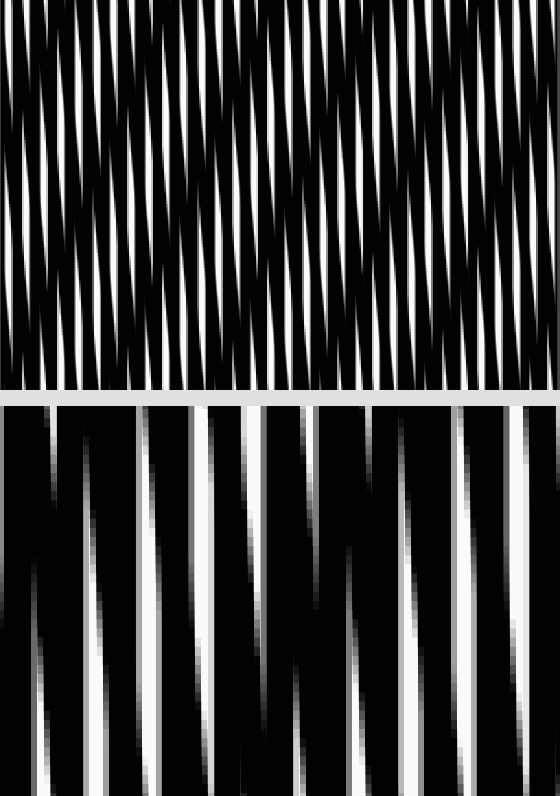
Top, the full canvas; bottom, a detail of the centre.
Write a Shadertoy shader that draws this pattern.

```glsl
// Moire of tapered white dashes on black: an upright grating of 32 bars is
// multiplied by a slightly slanted grating, so each bar shows only where both
// overlap. Both are evaluated on a coarse grid for stepped grey edges.

const vec2 CELLS = vec2(256.0, 128.0);         // coarse cells across and down
const float BAR_COUNT = 32.0;                  // upright bars across
const float BAR_DUTY = 0.415;
const vec2 SLANT_CYCLES = vec2(26.54, 1.618);  // slanted cycles across and down
const float SLANT_PHASE = 0.676;
const float SLANT_DUTY = 0.515;
const vec3 INK = vec3(0.006);
const vec3 LIGHT = vec3(0.98);
const float RIM_TONE = 0.27;

// Snaps a position to cell centres, blending over one pixel at cell borders.
vec2 snapToCells(vec2 uv, vec2 cells, vec2 pixel) {
    vec2 p = uv * cells;
    vec2 border = floor(p + 0.5);
    vec2 blend = max(pixel * cells, vec2(0.001));
    return (border + clamp((p - border) / blend, -0.5, 0.5)) / cells;
}

// Coverage of a repeating band centred on half phase; soft is in cycles.
float band(float phase, float duty, float soft) {
    float inside = 0.5 * duty - abs(fract(phase) - 0.5);
    return clamp(inside / soft + 0.5, 0.0, 1.0);
}

// Small sideways drift of each bar, from layered sines.
float barDrift(float column) {
    return 0.025 * sin(column * 2.1 + 0.6) + 0.012 * sin(column * 0.9);
}

float uprightBars(float x, float count, float duty, float soft) {
    float phase = x * count;
    return band(phase + barDrift(floor(phase)), duty, soft);
}

float slantedBars(vec2 p, vec2 cycles, float offset, float duty, float soft) {
    float phase = p.x * cycles.x - (1.0 - p.y) * cycles.y + offset;
    return band(phase + 0.5, duty, soft);
}

// Thin strip along each side edge, wider on the right.
float sideRim(float x, float leftWidth, float rightWidth, float pixel) {
    float depth = max(leftWidth - x, x - 1.0 + rightWidth);
    return clamp(depth / pixel + 0.5, 0.0, 1.0);
}

void mainImage(out vec4 fragColor, in vec2 fragCoord) {
    vec2 pixel = 1.0 / iResolution.xy;
    vec2 uv = fragCoord * pixel;
    vec2 p = snapToCells(uv, CELLS, pixel);

    // Edge softness spans one coarse cell, in cycles of each grating
    float bars = uprightBars(p.x, BAR_COUNT, BAR_DUTY, BAR_COUNT / CELLS.x);
    float slant = slantedBars(p, SLANT_CYCLES, SLANT_PHASE, SLANT_DUTY,
                              SLANT_CYCLES.x / CELLS.x);

    float rim = RIM_TONE * sideRim(uv.x, 0.0015, 0.005, pixel.x);
    fragColor = vec4(mix(INK, LIGHT, max(bars * slant, rim)), 1.0);
}
```
